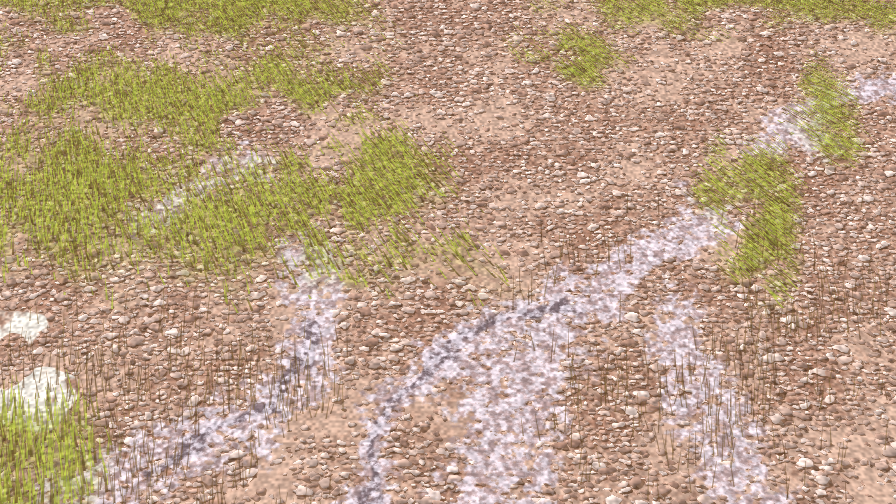
This texture is drawn by a Shadertoy shader. Its source:

```glsl
const vec3 SOIL_DARK = vec3(.65, .48, .40), SOIL_LIGHT = vec3(.85, .71, .63);
const vec3 PALE = vec3(.95, .86, .82), FOAM = vec3(.95, .90, .95);
const vec3 OLIVE = vec3(.53, .46, .26), GREEN = vec3(.58, .62, .23);
const vec3 SHADE = vec3(.34, .22, .13);

float hash(vec2 p) {
  uvec2 q = uvec2(ivec2(p) + 9999) * uvec2(1597334677u, 3812015801u);
  uint h = (q.x ^ q.y) * 1597334677u;
  return float((h ^ (h >> 15)) >> 8) / 16777216.;
}
float noise(vec2 p) {
  vec2 i = floor(p), f = fract(p);
  f = f * f * (3. - 2. * f);
  return mix(mix(hash(i), hash(i + vec2(1, 0)), f.x),
             mix(hash(i + vec2(0, 1)), hash(i + 1.), f.x), f.y);
}
float fbm(vec2 p) {
  float sum = 0., amp = .53;
  for (int i = 0; i < 4; i++, amp *= .5) {
    sum += amp * noise(p);
    p = mat2(1.6, 1.2, -1.2, 1.6) * p + 7.3;
  }
  return sum;
}
// Soft ellipse
float blob(vec2 p, float x, float y, float rx, float ry) {
  return 1. - smoothstep(.4, 1.3, length((p - vec2(x, y)) / vec2(rx, ry)));
}
// Soft band along the segment from ends.xy to ends.zw
float rill(vec2 p, vec4 ends, float width) {
  vec2 a = p - ends.xy, b = ends.zw - ends.xy;
  float d = length(a - b * clamp(dot(a, b) / dot(b, b), 0., 1.)) / width;
  return exp(-d * d);
}
float channels(vec2 p, float width) {
  float w = max(rill(p, vec4(.72, -.05, .75, .2), width), rill(p, vec4(.75, .2, .93, .31), width));
  w = max(w, max(rill(p, vec4(.93, .31, 1.14, .41), width), rill(p, vec4(.3, .05, .57, .22), width)));
  return max(w, rill(p, vec4(.57, .22, .64, .33), width));
}
float shallows(vec2 p) {
  float w = max(rill(p, vec4(1.1, .4, 1.4, .56), .06), rill(p, vec4(1.55, .74, 1.8, .83), .06));
  w = max(w, .9 * max(rill(p, vec4(.64, .3, .63, .5), .06), rill(p, vec4(.95, 0, 1.04, .3), .13)));
  w = max(w, .85 * max(rill(p, vec4(.15, .02, .48, .14), .1), rill(p, vec4(1.35, .32, 1.48, 0), .09)));
  return max(w, .9 * rill(p, vec4(.28, .57, .54, .67), .04));
}
float greenDensity(vec2 p) {
  float clump = noise(p * vec2(24, 34));
  p += .08 * vec2(noise(p * 13.), noise(p * 13. + 40.)) - .04;
  float d = smoothstep(-.06, .12, min(p.y - .45, 1.23 - p.x - .5 * p.y));
  d *= smoothstep(.28, .62, .65 * noise(p * vec2(5, 13)) + .35 * clump);
  d *= 1. - .8 * max(rill(p, vec4(.28, .88, .85, .92), .04), blob(p, .22, .74, .2, .05));
  d *= 1. - .7 * rill(p, vec4(.28, .58, .54, .67), .03);
  float patches = max(blob(p, 1.15, .88, .11, .05), blob(p, 1.5, .56, .1, .15));
  patches = max(patches, max(blob(p, 1.5, 1., .4, .06), blob(p, 1.65, .76, .07, .08)));
  patches = max(patches, max(blob(p, .04, .07, .17, .13), blob(p, .7, .47, .04, .04)));
  return max(d, patches * smoothstep(.1, .6, clump));
}
float dryDensity(vec2 p) {
  float d = max(blob(p, .3, .14, .5, .22), blob(p, 1.42, .3, .4, .28));
  return .5 * d * smoothstep(.3, .75, noise(p * 14.));
}
// Jittered pebbles: x coverage, y light, z tone
vec3 pebbles(vec2 q, float share, float blur) {
  vec3 stone = vec3(0);
  for (int k = 0; k < 9; k++) {
    vec2 id = floor(q) + vec2(k % 3 - 1, k / 3 - 1);
    vec2 d = q - id - .2 - .6 * vec2(hash(id), hash(id + 41.));
    d.x += d.y * (hash(id + 19.) - .5);
    d /= mix(.22, .55, hash(id + 83.));
    float cover = 1. - smoothstep(1. - blur, 1. + blur, length(d * vec2(.85, 1.15)));
    cover *= step(hash(id + 7.), share);
    stone = mix(stone, vec3(1, .5 + .5 * d.y - .2 * d.x, hash(id + 61.)), cover);
  }
  return stone;
}
// Upright blades, far rows first: x coverage, y tone
vec2 blades(vec2 p, float size, float seed, bool dry, float px) {
  vec2 cell = size * vec2(.17, .4), grass = vec2(0);
  for (int k = 0; k < 12; k++) {
    vec2 id = floor(p / cell) + vec2(k % 3 - 1, -(k / 3)), key = id + seed;
    vec2 base = (id + vec2(hash(key), hash(key + 31.))) * cell;
    float t = (p.y - base.y) / (size * mix(.4, 1.2, hash(key + 57.)));
    if (t < 0. || t > 1.) continue;
    float bend = (hash(key + 73.) - .5) * size * .35 * t;
    float width = size * (dry ? .022 : .045) * (1. - .8 * t);
    float cover = 1. - smoothstep(width - px, width + px, abs(p.x - base.x - bend));
    cover *= step(hash(key + 97.), .85 * (dry ? dryDensity(base) : greenDensity(base)));
    grass = mix(grass, vec2(1, .7 * hash(key + 11.) + .3 * t), cover);
  }
  return grass;
}
void mainImage(out vec4 fragColor, in vec2 fragCoord) {
  float px = 1. / iResolution.y;
  vec2 p = fragCoord * px;
  vec2 ground = vec2((p.x - .89) * (1. + .6 * p.y), p.y * (1.3 + .6 * p.y)) + 9.;
  vec2 bent = p + .13 * (vec2(fbm(p * 9.), fbm(p * 9. + 50.)) - .5);
  float grain = fbm(ground * 75.), glint = smoothstep(.3, .65, grain);
  // Soil and smooth sand
  float sand = max(blob(bent, .64, .2, .16, .09), blob(bent, .97, .49, .17, .07));
  sand = max(sand, max(blob(bent, .87, .2, .09, .08), smoothstep(.5, .75, fbm(ground * 6.))));
  vec3 col = mix(SOIL_DARK, SOIL_LIGHT, smoothstep(.25, .65, mix(fbm(ground * 6.), grain, .5)));
  col = mix(col, SOIL_LIGHT, .6 * sand);
  // Small and large gravel with shadows
  for (int i = 0; i < 2; i++) {
    float scale = i == 0 ? 64. : 38., share = (i == 0 ? .8 : .3) * (1. - .75 * sand);
    float blur = clamp(px * scale * 1.6, .1, .5);
    vec2 q = ground * scale;
    q += .5 * vec2(noise(q * 2.), noise(q * 2. + 50.));
    col = mix(col, SHADE, .55 * pebbles(q + vec2(-.12, .24), share, blur).x);
    vec3 stone = pebbles(q, share, blur);
    col = mix(col, mix(SOIL_DARK, PALE, .15 + .85 * stone.z) * (.72 + .5 * stone.y), stone.x);
  }
  // Foamy shallows and grey channels
  float wet = max(shallows(bent), channels(bent, .05));
  float foam = smoothstep(.3, .58, wet * (1.9 * fbm(p * vec2(60, 85)) - .15));
  col = mix(col, mix(vec3(.72, .62, .63), FOAM, glint), .85 * foam);
  float core = smoothstep(.4, .9, channels(bent, .02));
  col = mix(col, mix(vec3(.42, .36, .39), FOAM * .9, glint), .75 * core);
  // Pale boulders
  float rock = max(blob(bent, .03, .33, .08, .04), blob(bent, .06, .21, .09, .05));
  col = mix(col, mix(SOIL_DARK, vec3(.97, .94, .9), smoothstep(.2, .5, fbm(p * 30.))), smoothstep(.35, .5, rock));
  // Turf, dry stalks and green blades
  col = mix(col, mix(OLIVE, GREEN, glint) * (.6 + .8 * grain), .55 * greenDensity(p));
  for (int i = 0; i < 2; i++) {
    float seed = 140. + 60. * float(i);
    vec2 dry = blades(p, .06, seed, true, px * .7);
    col = mix(col, mix(SHADE, OLIVE * 1.2, dry.y), .6 * dry.x);
    vec2 fresh = blades(p, mix(.07, .03, p.y), seed + 300., false, px * .7);
    col = mix(col, mix(SHADE, GREEN * 1.2, smoothstep(-.1, .55, fresh.y)), .75 * fresh.x);
  }
  col *= .83 + .36 * noise(ground * 140.);
  fragColor = vec4(clamp(col, 0., 1.), 1);
}
```
